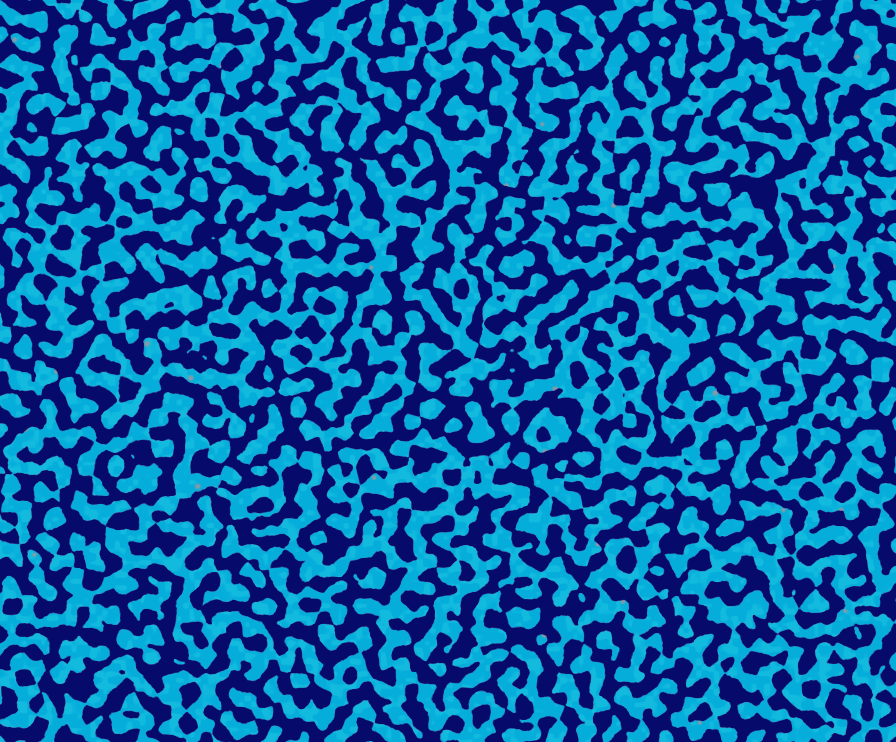
Give the GLSL for this texture, as a Shadertoy shader.

```glsl
// Labyrinth of cyan blotches on deep navy, with crisp, slightly ragged edges.
// Randomly weighted ring-shaped kernels are summed into a band-limited field;
// its zero level splits the colours. Faint mottling and rare grey specks follow.

#define CELLS 64.0          // kernel cells per canvas height
#define SIGMA 0.588         // kernel radius in cells
#define LEVEL 0.0           // raise for more navy
#define EDGE 0.0011         // half width of the edge, in canvas heights
#define RAGGED 0.0014       // edge roughness, in canvas heights
#define GRAIN 300.0         // roughness cells per canvas height
#define MOTTLE 120.0        // mottling cells per canvas height
#define SPECK_CELLS 9.0     // speck cells per canvas height
#define SPECK_CHANCE 0.4
#define SPECK_RADIUS 0.0045 // in canvas heights

const vec3 NAVY  = vec3(0.02, 0.04, 0.42);
const vec3 CYAN  = vec3(0.02, 0.68, 0.86);
const vec3 LIGHT = vec3(0.07, 0.73, 0.87);
const vec3 SPECK = vec3(0.50, 0.61, 0.66);
const vec3 FRINGE = vec3(0.11, 0.02, 0.0);

float hash(vec2 p) {
    return fract(sin(dot(p, vec2(127.1, 311.7))) * 43758.5453);
}

vec2 hash2(vec2 p) {
    return vec2(hash(p + 17.3), hash(p + 59.8));
}

float valueNoise(vec2 p) {
    vec2 i = floor(p), f = fract(p);
    f = f * f * (3.0 - 2.0 * f);
    return mix(mix(hash(i), hash(i + vec2(1, 0)), f.x),
               mix(hash(i + vec2(0, 1)), hash(i + vec2(1, 1)), f.x), f.y);
}

// Sum of Mexican-hat kernels: x is the value, yz the gradient.
vec3 blotchField(vec2 p) {
    vec2 home = floor(p);
    vec3 sum = vec3(0.0);
    for (int y = -2; y <= 2; y++) {
        for (int x = -2; x <= 2; x++) {
            vec2 cell = home + vec2(x, y);
            vec2 d = p - cell - hash2(cell);
            float q = dot(d, d) / (2.0 * SIGMA * SIGMA);
            float weight = (2.0 * hash(cell) - 1.0) * exp(-q);
            sum += weight * vec3(1.0 - q, (q - 2.0) * d / (SIGMA * SIGMA));
        }
    }
    return sum;
}

// Coverage of the rare round specks.
float specks(vec2 p, float pixel) {
    vec2 cell = floor(p * SPECK_CELLS);
    vec2 centre = cell + 0.1 + 0.8 * hash2(cell + 31.0);
    float radius = SPECK_RADIUS * mix(0.6, 1.0, hash(cell + 7.0));
    float dist = length(p * SPECK_CELLS - centre) / SPECK_CELLS;
    float present = step(hash(cell + 83.0), SPECK_CHANCE);
    return present * (1.0 - smoothstep(radius * 0.4, radius + pixel, dist));
}

void mainImage(out vec4 fragColor, in vec2 fragCoord) {
    vec2 p = fragCoord / iResolution.y;
    float pixel = 1.0 / iResolution.y;

    // Signed distance to the blotch outline, in canvas heights
    vec3 field = blotchField(p * CELLS);
    float dist = (field.x - LEVEL) / (max(length(field.yz), 0.05) * CELLS);
    dist += RAGGED * (valueNoise(p * GRAIN) - 0.5);
    float width = max(EDGE, 0.5 * pixel);
    float blotch = smoothstep(-width, width, dist);

    // Mottled cyan with specks, laid over navy
    float mottle = smoothstep(0.5, 0.72, valueNoise(p * MOTTLE + 5.0));
    vec3 paint = mix(CYAN, LIGHT, mottle);
    paint = mix(paint, SPECK, specks(p, pixel));
    vec3 colour = mix(NAVY, paint, blotch);

    // Greyer fringe along the edges
    colour += FRINGE * 4.0 * blotch * (1.0 - blotch);
    fragColor = vec4(colour, 1.0);
}
```
